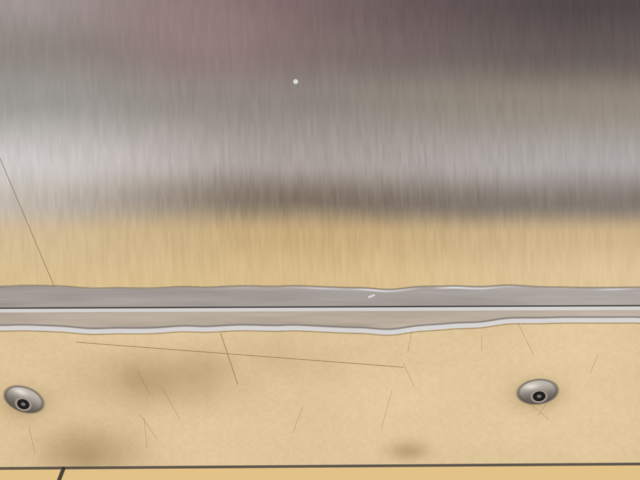
A Shadertoy shader for this texture:

```glsl
// Brushed sheet metal with soft reflections above a wavy sealed seam,
// and a warm lower panel with two rivets, smudges and scratches.
// Built from blended horizontal bands, value noise and distance functions.

const vec3 TAN = vec3(0.88, 0.78, 0.61);
const vec3 SMUDGE = vec3(0.55, 0.45, 0.30);
const vec3 SCRATCH = vec3(0.45, 0.36, 0.25);
const vec3 SEALANT = vec3(0.64, 0.61, 0.59);
const vec3 GLINT = vec3(0.86, 0.86, 0.87);
const vec3 DARK = vec3(0.20, 0.18, 0.17);
const vec2 RIVET_LEFT = vec2(0.050, 0.168);
const vec2 RIVET_RIGHT = vec2(1.120, 0.184);
const vec2 RIVET_SIZE = vec2(0.043, 0.026);
const float BRUSH_STRENGTH = 0.075;
const int SCRATCH_COUNT = 14;

float hash(vec2 p) {
    return fract(sin(dot(p, vec2(127.1, 311.7))) * 43758.5453);
}

float noise(vec2 p) {
    vec2 i = floor(p), f = fract(p);
    f = f * f * (3.0 - 2.0 * f);
    return mix(mix(hash(i), hash(i + vec2(1, 0)), f.x),
               mix(hash(i + vec2(0, 1)), hash(i + vec2(1, 1)), f.x), f.y);
}

float fbm(vec2 p) {
    return 0.55 * noise(p) + 0.3 * noise(p * 2.1 + 7.0) + 0.15 * noise(p * 4.3 + 3.0);
}

float blob(vec2 p, vec2 center, vec2 size) {
    vec2 q = (p - center) / size;
    return exp(-dot(q, q));
}

float segment(vec2 p, vec2 a, vec2 b) {
    vec2 d = b - a;
    return length(p - a - d * clamp(dot(p - a, d) / dot(d, d), 0.0, 1.0));
}

float stroke(float d, float halfWidth) {
    float aa = 1.0 / iResolution.y;
    return 1.0 - smoothstep(halfWidth - aa, halfWidth + aa, abs(d));
}

float above(float d) {
    return smoothstep(-0.7, 0.7, d * iResolution.y);
}

// Colour across the sheet, from left through middle to right
vec3 across(vec3 l, vec3 m, vec3 r, float x) {
    return mix(mix(l, m, smoothstep(0.0, 0.65, x)), r, smoothstep(0.6, 1.25, x));
}

vec3 upperSheet(vec2 p) {
    float x = p.x;
    float d = 1.0 - p.y + 0.025 * (fbm(p * vec2(3.0, 5.0)) - 0.5);
    vec3 c = across(vec3(.63, .59, .58), vec3(.46, .39, .39), vec3(.33, .29, .29), x);
    c = mix(c, across(vec3(.56, .53, .51), vec3(.49, .43, .42), vec3(.40, .36, .35), x), smoothstep(0.0, 0.11, d));
    c = mix(c, across(vec3(.61, .60, .58), vec3(.55, .52, .49), vec3(.57, .53, .48), x), smoothstep(0.10, 0.21, d));
    c = mix(c, across(vec3(.81, .79, .78), vec3(.66, .62, .60), vec3(.68, .66, .65), x), smoothstep(0.20, 0.34, d));
    c = mix(c, across(vec3(.76, .72, .67), vec3(.50, .45, .40), vec3(.52, .48, .45), x), smoothstep(0.34, 0.42, d));
    c = mix(c, across(vec3(.82, .73, .58), vec3(.78, .67, .49), vec3(.80, .70, .54), x), smoothstep(0.42, 0.49, d));
    c = mix(c, across(vec3(.85, .75, .57), vec3(.85, .74, .55), vec3(.87, .77, .60), x), smoothstep(0.48, 0.59, d));
    c = mix(c, vec3(.61, .51, .50), 0.65 * blob(p, vec2(0.42, 0.94), vec2(0.20, 0.12)));
    // Fine, slightly tilted vertical brushing
    vec2 q = vec2(p.x + 0.04 * p.y, p.y);
    float grain = 0.6 * noise(q * vec2(150.0, 22.0)) + 0.4 * noise(q * vec2(330.0, 45.0)) - 0.5;
    return c + BRUSH_STRENGTH * grain * (0.45 + 0.55 * blob(p, vec2(0.6, 0.59), vec2(0.8, 0.16)));
}

vec3 lowerPanel(vec2 p) {
    vec3 c = TAN + 0.05 * (fbm(p * vec2(5.0, 9.0)) - 0.5) + 0.025 * (noise(p * 160.0) - 0.5);
    float stain = 0.40 * blob(p, vec2(0.34, 0.21), vec2(0.16, 0.055))
                + 0.55 * blob(p, vec2(0.19, 0.055), vec2(0.10, 0.055))
                + 0.45 * blob(p, vec2(0.85, 0.06), vec2(0.04, 0.02))
                + 0.15 * blob(p, vec2(0.62, 0.25), vec2(0.22, 0.05));
    c = mix(c, SMUDGE, stain * (0.5 + 0.8 * fbm(p * vec2(14.0, 10.0))));
    for (int i = 0; i < SCRATCH_COUNT; i++) {
        float k = float(i);
        vec2 a = vec2(1.33 * hash(vec2(k, 1.0)), 0.05 + 0.23 * hash(vec2(k, 2.0)));
        vec2 reach = vec2(0.08 * (hash(vec2(k, 3.0)) - 0.5), 0.03 + 0.06 * hash(vec2(k, 4.0)));
        c = mix(c, SCRATCH, 0.28 * stroke(segment(p, a, a + reach), 0.0006));
    }
    c = mix(c, SCRATCH, 0.5 * stroke(segment(p, vec2(0.16, 0.287), vec2(0.84, 0.235)), 0.0008));
    return mix(c, SCRATCH, 0.5 * stroke(segment(p, vec2(0.46, 0.305), vec2(0.495, 0.20)), 0.0008));
}

vec3 addSeam(vec3 c, vec2 p, float top, float bottom) {
    float fold = 0.355 + 0.004 * p.x;
    float inside = above(top - p.y) * above(p.y - bottom);
    vec3 body = mix(vec3(.71, .66, .60), SEALANT, above(p.y - fold));
    body += 0.10 * (fbm(p * vec2(7.0, 90.0)) - 0.5) + 0.04 * smoothstep(0.7, 1.3, p.x);
    c = mix(c, body, inside);
    float wear = noise(vec2(p.x * 18.0, 4.0));
    c = mix(c, DARK + 0.2, 0.55 * stroke(p.y - top - 0.001, 0.0015));
    c = mix(c, GLINT, smoothstep(0.3, 0.7, p.x) * wear * stroke(p.y - top + 0.003, 0.002));
    c = mix(c, GLINT, 0.8 * stroke(p.y - fold + 0.002, 0.004));
    c = mix(c, DARK, 0.8 * stroke(p.y - fold - 0.003, 0.0014));
    c = mix(c, vec3(.48, .46, .46), 0.7 * stroke(p.y - bottom - 0.011, 0.0018));
    c = mix(c, GLINT, 0.85 * stroke(p.y - bottom - 0.004, 0.0045));
    return mix(c, SCRATCH + 0.1, 0.6 * stroke(p.y - bottom + 0.002, 0.0012));
}

vec3 addRivet(vec3 c, vec2 p, vec2 center, float tilt) {
    vec2 q = p - center;
    c = mix(c, SMUDGE, 0.5 * blob(q, vec2(0.0, -0.008), RIVET_SIZE * 1.15));
    q = mat2(cos(tilt), -sin(tilt), sin(tilt), cos(tilt)) * q;
    float r = length(q / RIVET_SIZE), soft = 1.5 / (iResolution.y * RIVET_SIZE.y);
    vec3 dome = mix(vec3(.40, .37, .34), vec3(.74, .71, .67), smoothstep(-0.020, 0.018, q.y));
    dome += 0.18 * blob(q, vec2(-0.012, 0.012), vec2(0.015, 0.006));
    dome = mix(dome, DARK + 0.1, 0.75 * smoothstep(0.80, 1.0, r));
    c = mix(c, dome, 1.0 - smoothstep(1.0 - soft, 1.0 + soft, r));
    float hole = length((q - vec2(0.002, -0.010)) / vec2(0.017, 0.013));
    c = mix(c, vec3(.62, .59, .55), 1.0 - smoothstep(0.9, 1.2, hole));
    c = mix(c, DARK * 0.7, 1.0 - smoothstep(0.65, 0.9, hole));
    return mix(c, vec3(.45), 1.0 - smoothstep(0.15, 0.4, hole));
}

void mainImage(out vec4 fragColor, in vec2 fragCoord) {
    vec2 p = fragCoord / iResolution.y;
    float ripple = 0.005 * (noise(vec2(p.x * 16.0, 1.0)) - 0.5);
    float top = 0.401 + 0.003 * sin(p.x * 13.0 + 1.0) + ripple;
    float bottom = 0.309 + 0.022 * smoothstep(0.76, 1.33, p.x) + 0.004 * cos(p.x * 12.0) + ripple;
    vec3 c = mix(lowerPanel(p), upperSheet(p), above(p.y - 0.355));
    c = mix(c, SCRATCH, 0.5 * stroke(segment(p, vec2(0.0, 0.67), vec2(0.125, 0.375)), 0.0008));
    c = addSeam(c, p, top, bottom);
    c = addRivet(c, p, RIVET_LEFT, -0.35);
    c = addRivet(c, p, RIVET_RIGHT, 0.12);
    // Bottom lip, its shadow line and notch
    float lip = 0.024 + 0.007 * p.x;
    c = mix(c, vec3(.89, .76, .53), above(lip - p.y));
    c = mix(c, DARK + 0.08, 0.85 * stroke(p.y - lip, 0.0028));
    c = mix(c, DARK, 0.85 * stroke(segment(p, vec2(0.123, 0.0), vec2(0.132, 0.023)), 0.004));
    // Pale flecks
    c = mix(c, GLINT, stroke(length(p - vec2(0.616, 0.830)), 0.005));
    c = mix(c, GLINT, stroke(segment(p, vec2(0.769, 0.381), vec2(0.779, 0.385)), 0.002));
    fragColor = vec4(clamp(c, 0.0, 1.0), 1.0);
}
```
